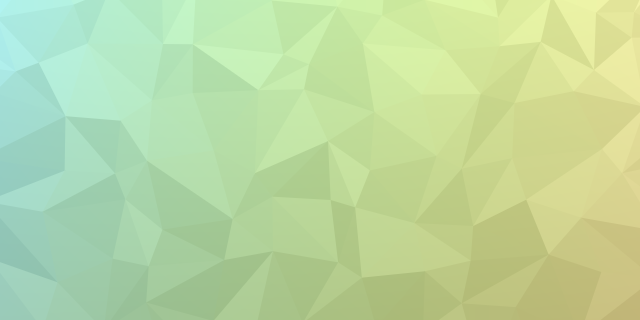
Write a WebGL 2 fragment shader that draws this background.

```glsl
#version 300 es
precision highp float;

uniform vec2 u_resolution;
out vec4 outColor;

float hash(vec2 p) {
  return fract(sin(dot(p, vec2(127.1, 311.7))) * 43758.5453);
}

// Lattice corner pushed away from its regular place
vec2 corner(vec2 cell) {
  return cell + 0.8 * (vec2(hash(cell), hash(cell + 57.3)) - 0.5);
}

float cross2(vec2 a, vec2 b) {
  return a.x * b.y - a.y * b.x;
}

float area(vec2 a, vec2 b, vec2 c) {
  return cross2(b - a, c - a);
}

// Signed distance to the edge line, positive on its left
float edgeDistance(vec2 p, vec2 a, vec2 b) {
  return cross2(normalize(b - a), p - a);
}

// Cyan to green to yellow across, darker towards the bottom
vec3 gradient(vec2 uv) {
  vec3 left = mix(vec3(0.58, 0.77, 0.70), vec3(0.67, 0.93, 0.93), uv.y);
  vec3 middle = mix(vec3(0.65, 0.765, 0.44), vec3(0.81, 0.98, 0.59), uv.y);
  vec3 right = mix(vec3(0.79, 0.74, 0.50), vec3(0.92, 0.92, 0.63), uv.y);
  return mix(mix(left, middle, uv.x), mix(middle, right, uv.x), uv.x);
}

// Facet colour in rgb, weighted by its coverage in alpha
vec4 facet(vec2 p, vec2 a, vec2 b, vec2 c, vec2 gridSize, float pixel) {
  float inside = min(edgeDistance(p, a, b),
                 min(edgeDistance(p, b, c), edgeDistance(p, c, a)));
  float coverage = clamp(0.5 + inside / pixel, 0.0, 1.0);
  vec2 center = (a + b + c) / 3.0;
  float shade = 0.085 * (hash(floor(center * 64.0)) - 0.5);
  vec2 uv = clamp(mix(p, center, 0.5) / gridSize, 0.0, 1.0);
  return vec4(gradient(uv) + shade, 1.0) * coverage;
}

void main() {
  float rows = 6.0;
  float pixel = rows / u_resolution.y;
  vec2 p = gl_FragCoord.xy * pixel;
  vec2 gridSize = u_resolution * pixel;
  vec4 sum = vec4(0.0);

  // Split each nearby quad along the diagonal giving the fuller triangles
  for (int y = -1; y <= 1; y++) {
    for (int x = -1; x <= 1; x++) {
      vec2 cell = floor(p) + vec2(x, y);
      vec2 a = corner(cell);
      vec2 b = corner(cell + vec2(1.0, 0.0));
      vec2 c = corner(cell + vec2(1.0, 1.0));
      vec2 d = corner(cell + vec2(0.0, 1.0));
      bool rising = min(area(a, b, c), area(a, c, d)) >
                    min(area(a, b, d), area(b, c, d));
      sum += facet(p, a, b, rising ? c : d, gridSize, pixel);
      sum += facet(p, rising ? a : b, c, d, gridSize, pixel);
    }
  }

  outColor = vec4(sum.rgb / max(sum.a, 0.001), 1.0);
}
```
